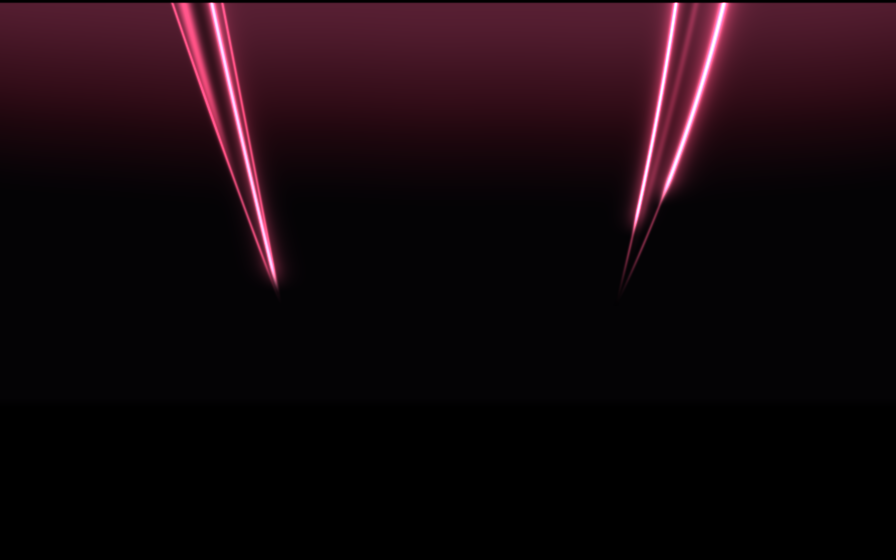
Write a Shadertoy shader that draws this background.

```glsl
// Two pairs of glowing pink blades tapering down from a wine-red haze into black.

const float TIP_Y = 0.454;   // height where the blades meet their points
const float ASPECT = 1.6;
const vec3 BLACK = vec3(0.014, 0.010, 0.019);
const vec3 MAROON = vec3(0.165, 0.035, 0.070);
const vec3 WINE = vec3(0.350, 0.125, 0.205);
const vec3 ROSE = vec3(0.78, 0.25, 0.40);
const vec3 PINK = vec3(1.00, 0.43, 0.61);
const vec3 HOT = vec3(1.00, 0.83, 0.92);

float bell(float d, float width) {
    float q = d / width;
    return exp(-q * q);
}

// Sideways distance to a bowed strand; t runs from its tip (0) to its top (1)
float strand(float x, float t, float tip, float top, float bow) {
    float slope = (top - tip) / (1.0 - TIP_Y);
    float centre = mix(tip, top, t) + bow * 4.0 * t * (1.0 - t);
    return (x - centre) * inversesqrt(1.0 + slope * slope);
}

// Thin coloured edge that fades toward the tip
vec3 hairline(float d, float t, float strength) {
    return ROSE * strength * bell(d, 0.0026) * smoothstep(0.0, 0.22, t);
}

// White-hot core, pink body and soft halo, faded in above the height start
vec3 neon(float d, float t, float start, float width, float halo) {
    float lit = smoothstep(start, start + 0.10, t);
    float body = bell(d, width * mix(0.65, 1.0, t));
    float core = bell(d, width * 0.5);
    float glow = 0.34 * bell(d, halo) + 0.16 * bell(d, halo * 2.0);
    return lit * (PINK * body * 0.75 + HOT * core * 0.45 + ROSE * glow);
}

vec3 haze(vec2 p) {
    float side = p.x - 0.5 * ASPECT;
    float ripple = 0.004 * sin(p.x * 7.0) + 0.002 * sin(p.x * 17.0 + 1.3);
    float y = p.y - 0.055 * side * side + ripple;
    vec3 col = mix(BLACK, MAROON, smoothstep(0.61, 0.84, y));
    col = mix(col, WINE, smoothstep(0.74, 1.02, y));
    // The lowest strip drops to pure black
    return col * smoothstep(0.27, 0.29, p.y);
}

vec3 leftBlade(vec3 col, float x, float t) {
    const float TIP = 0.502;
    float shade = strand(x, t, TIP, 0.356, -0.004);
    col *= 1.0 - 0.72 * bell(shade, 0.004 + 0.012 * t) * smoothstep(0.1, 0.6, t);

    // Broad satin band along the outer side
    float band = strand(x, t, TIP, 0.327, -0.010);
    float bandLit = smoothstep(0.30, 0.75, t);
    col += ROSE * 0.90 * bell(band, 0.003 + 0.008 * t) * bandLit;

    col += hairline(strand(x, t, TIP, 0.306, -0.003), t, 0.85);
    col += hairline(strand(x, t, TIP, 0.396, 0.000), t, 0.75);
    col += neon(strand(x, t, TIP, 0.377, -0.002), t, 0.04, 0.0055, 0.016);
    return col;
}

vec3 rightBlade(vec3 col, float x, float t) {
    const float TIP = 1.100;
    float shade = strand(x, t, TIP, 1.226, 0.006);
    col *= 1.0 - 0.35 * bell(shade, 0.003 + 0.010 * t);

    float inner = strand(x, t, TIP, 1.208, 0.007);
    float middle = strand(x, t, TIP, 1.244, 0.006);
    float outer = strand(x, t, TIP, 1.294, 0.016);
    col += hairline(inner, t, 0.60) + hairline(outer, t, 0.55);
    col += ROSE * 0.28 * bell(middle, 0.006) * smoothstep(0.1, 0.5, t);
    col += neon(inner, t, 0.22, 0.0050, 0.014);
    col += neon(outer, t, 0.32, 0.0075, 0.019);
    return col;
}

void mainImage(out vec4 fragColor, in vec2 fragCoord) {
    vec2 p = fragCoord / iResolution.xy * vec2(ASPECT, 1.0);
    float t = (p.y - TIP_Y) / (1.0 - TIP_Y);
    vec3 col = haze(p);
    if (t > 0.0) {
        col = leftBlade(col, p.x, t);
        col = rightBlade(col, p.x, t);
    }
    // Dark rim along the top edge
    col *= 1.0 - smoothstep(0.993, 0.997, p.y);
    fragColor = vec4(min(col, 1.0), 1.0);
}
```
